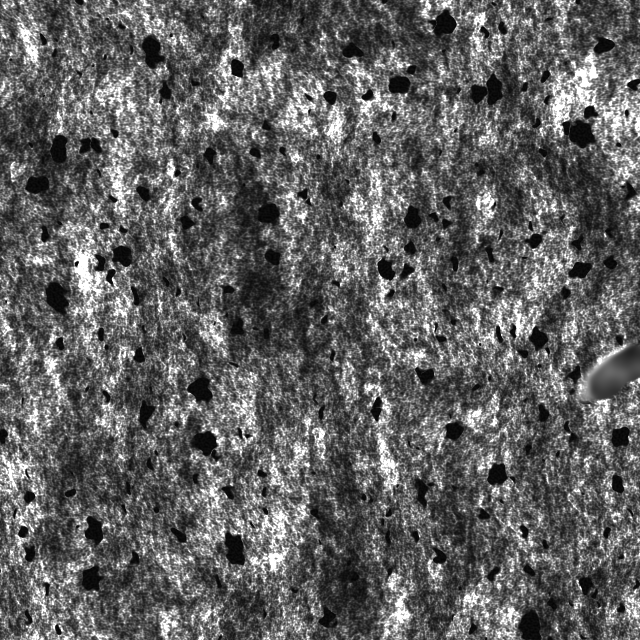
Reproduce this texture procedurally as a Shadertoy shader.

```glsl
vec2 hash2(vec2 cell) {
    uvec2 h = uvec2(ivec2(cell)) * uvec2(1597334673u, 3812015801u);
    uint n = (h.x ^ h.y) * 1597334673u;
    n ^= n >> 15;
    n *= 2246822519u;
    n ^= n >> 13;
    return vec2(n & 65535u, n >> 16) / 65535.0;
}

float cornerSlope(vec2 cell, vec2 offset) {
    float angle = 6.2832 * hash2(cell).x;
    return dot(vec2(cos(angle), sin(angle)), offset);
}

float gradientNoise(vec2 p) {
    vec2 cell = floor(p), f = fract(p), e = vec2(1, 0);
    vec2 u = f * f * f * (f * (f * 6.0 - 15.0) + 10.0);
    return mix(
        mix(cornerSlope(cell, f), cornerSlope(cell + e.xy, f - e.xy), u.x),
        mix(cornerSlope(cell + e.yx, f - e.yx), cornerSlope(cell + e.xx, f - e.xx), u.x), u.y);
}

// Signed distance to scattered upright ellipses
float scatteredCells(vec2 p, float density, float share) {
    vec2 q = p * density;
    float nearest = 1.0;
    for (int j = -1; j <= 1; j++)
    for (int i = -1; i <= 1; i++) {
        vec2 cell = floor(q) + vec2(i, j);
        vec2 shape = hash2(cell + 71.0);
        vec2 pick = hash2(cell + 313.0);
        vec2 offset = q - cell - hash2(cell);
        offset.y *= mix(0.42, 0.95, shape.y);
        float radius = mix(0.07, 0.21, shape.x * shape.x);
        if (pick.x < share) nearest = min(nearest, length(offset) - radius);
    }
    return nearest / density;
}

void mainImage(out vec4 fragColor, in vec2 fragCoord) {
    vec2 uv = fragCoord / iResolution.xy;

    // Fibres lean on the left and stand upright on the right
    vec2 p = uv;
    p.x += 0.12 * (1.0 - uv.x) * uv.y + 0.025 * gradientNoise(uv * 5.0);
    vec2 ragged = p + 0.011 * vec2(gradientNoise(p * 65.0), gradientNoise(p * 65.0 + 19.0));

    // Tissue tone, from broad patches down to fine grain
    float tone = 1.5 * gradientNoise(p * vec2(6, 3) + 4.0);
    tone += 1.6 * gradientNoise(ragged * vec2(24, 9) + 31.0);
    tone += 1.5 * gradientNoise(ragged * vec2(52, 24) + 57.0);
    tone += 2.4 * (0.17 - abs(gradientNoise(ragged * vec2(60, 25) + 83.0)));
    tone += 1.7 * gradientNoise(p * vec2(125, 75) + 11.0);
    tone += 1.5 * gradientNoise(p * vec2(215, 170) + 47.0);
    tone += 1.6 * gradientNoise(p * 310.0 + 23.0);

    // Shadowed columns and bright clusters
    tone -= 1.2 * smoothstep(0.17, 0.42, gradientNoise(ragged * vec2(10, 3.5) + 7.0));
    tone += 0.9 * smoothstep(0.15, 0.4, gradientNoise(ragged * vec2(25, 13) + 67.0));

    // Pale membranes around some cells
    float membrane = abs(scatteredCells(ragged + 3.7, 21.0, 0.45));
    tone += 0.8 * (1.0 - smoothstep(0.0005, 0.0035, membrane));
    float light = 0.345 * exp(0.55 * tone);

    // Dark cavities
    float cavity = min(scatteredCells(ragged, 14.0, 0.46), scatteredCells(ragged + 9.0, 31.0, 0.22));
    float grain = 0.04 + 0.05 * gradientNoise(p * 290.0);
    light = mix(grain, light, smoothstep(-0.0015, 0.002, cavity));

    // Smooth out-of-focus fleck with a lit upper rim
    vec2 fleckOffset = uv - vec2(0.968, 0.42) + 0.025 * gradientNoise(uv * 22.0);
    fleckOffset.y -= 0.45 * fleckOffset.x;
    float fleck = length(fleckOffset * vec2(0.75, 1.35)) - 0.042;
    float rim = exp(-pow(fleck / 0.009, 2.0)) * smoothstep(0.0, 0.04, fleckOffset.y - fleckOffset.x);
    float fleckLight = 0.27 + 0.25 * gradientNoise(uv * 30.0);
    light = mix(fleckLight, light, smoothstep(-0.006, 0.004, fleck)) + 0.45 * rim;

    fragColor = vec4(vec3(clamp(light, 0.0, 1.0)), 1.0);
}
```
